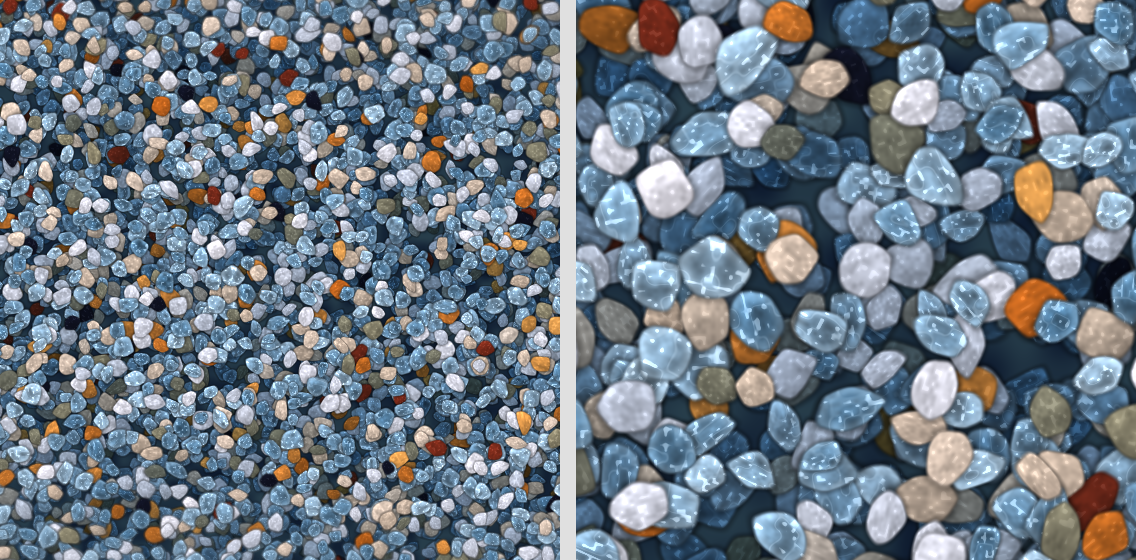
Left: the whole. Right: its middle third, enlarged.
Give the GLSL for this texture, as a three.js fragment shader.

```glsl
varying vec2 vUv;

vec3 hash3(vec3 p) {
  p = fract(p * vec3(0.1031, 0.1030, 0.0973));
  p += dot(p, p.yxz + 33.33);
  return fract((p.xxy + p.yxx) * p.zyx);
}

float noise(vec2 p) {
  vec2 i = floor(p), f = fract(p);
  f = f * f * (3.0 - 2.0 * f);
  float a = hash3(vec3(i, 7.0)).x;
  float b = hash3(vec3(i + vec2(1.0, 0.0), 7.0)).x;
  float c = hash3(vec3(i + vec2(0.0, 1.0), 7.0)).x;
  float d = hash3(vec3(i + 1.0, 7.0)).x;
  return mix(mix(a, b, f.x), mix(c, d, f.x), f.y);
}

mat2 rotation(float a) {
  return mat2(cos(a), -sin(a), sin(a), cos(a));
}

// Rounded irregular polygon: 1.0 on the outline, 0.0 at the centre
float pebble(vec2 q, vec3 seed) {
  float sum = 0.0;
  for (int k = 0; k < 7; k++) {
    vec3 h = hash3(seed + float(k) * 17.3);
    float a = (float(k) + 0.75 * h.x) * 0.8976;
    float side = max(dot(q, vec2(cos(a), sin(a))), 0.0) / mix(0.78, 1.12, h.y);
    float s2 = side * side;
    sum += s2 * s2 * s2 * s2;
  }
  return pow(sum + 1e-8, 0.125);
}

// Mineral colour; clear is 1.0 for glassy grains
vec3 mineral(float kind, float tone, out float clear) {
  clear = 0.0;
  if (kind > 0.990) return vec3(0.06, 0.07, 0.13);
  if (kind > 0.978) return vec3(0.46, 0.16, 0.10);
  if (kind > 0.942) return mix(vec3(0.72, 0.36, 0.10), vec3(0.88, 0.62, 0.32), tone);
  if (kind > 0.865) return mix(vec3(0.36, 0.38, 0.35), vec3(0.56, 0.53, 0.43), tone);
  if (kind > 0.725) return mix(vec3(0.73, 0.65, 0.58), vec3(0.88, 0.80, 0.74), tone);
  if (kind > 0.510) return mix(vec3(0.72, 0.75, 0.82), vec3(0.90, 0.89, 0.93), tone);
  clear = 1.0;
  return mix(vec3(0.27, 0.42, 0.54), vec3(0.56, 0.67, 0.76), tone);
}

void main() {
  // Focus falls off toward the upper and lower edges
  float defocus = smoothstep(0.22, 0.62, abs(vUv.y - 0.5 + 0.15 * (vUv.x - 0.5)));
  float blur = 0.0014 + 0.0038 * defocus;
  vec3 color = mix(vec3(0.05, 0.10, 0.18), vec3(0.16, 0.25, 0.30), noise(vUv * 45.0));

  // Piles of grains, from the shaded bottom to the lit top
  for (int layer = 0; layer < 7; layer++) {
    float level = float(layer);
    float height = level / 6.0;
    float cells = 29.0 - 3.0 * height;
    mat2 turn = rotation(0.35 + level * 0.83);
    vec2 p = turn * (vUv - 0.5) * cells + 60.0 + level * 13.7;
    vec2 light = turn * vec2(-0.45, 0.85);
    vec2 home = floor(p);

    for (int j = -1; j <= 1; j++) {
      for (int i = -1; i <= 1; i++) {
        vec2 id = home + vec2(float(i), float(j));
        vec3 seed = vec3(id, level * 19.0 + 3.0);
        vec3 place = hash3(seed);
        vec3 look = hash3(seed + 71.7);
        vec3 form = hash3(seed + 143.1);
        if (place.z > mix(0.85, 0.42, height)) continue;

        float radius = mix(0.30, 0.53, form.x * (0.6 + 0.4 * form.y));
        vec2 q = (p - id - 0.5 - (place.xy - 0.5) * 0.7) / radius;
        if (dot(q, q) > 4.0) continue;
        vec2 axis = rotation(form.z * 6.2832) * q;
        axis *= vec2(mix(0.78, 1.0, form.y), mix(1.22, 1.0, form.y));
        float d = pebble(axis, seed);

        // Contact shadow, then the grain body
        color *= 1.0 - 0.34 * smoothstep(1.3, 0.95, d);
        float soft = blur * cells / radius;
        float cover = smoothstep(1.0 + soft, 1.0 - soft, d);
        if (cover <= 0.0) continue;

        float clear;
        float kind = clamp(look.x + 0.16 * (noise(id * 0.2) - 0.5), 0.0, 1.0);
        if (look.x > 0.94) kind = look.x;
        vec3 grain = mineral(kind, look.y, clear);

        // Inner clouds, facet cracks, pale rim and glints
        float cloud = noise(axis * 2.1 + id * 5.3);
        float fine = noise(axis * 5.5 + id * 9.1);
        float detail = 1.0 - 0.6 * defocus;
        float crack = smoothstep(0.09, 0.0, abs(cloud - 0.5)) * detail;
        grain *= 1.0 + mix(0.26, 0.65, clear) * (cloud - 0.5) * detail;
        grain *= 1.0 + 0.22 * (fine - 0.5) * detail;
        grain *= 1.0 + 0.14 * dot(q, light);
        grain += clear * (0.12 * smoothstep(0.5, 0.88, d) + 0.08 * crack);
        grain += (0.06 + 0.20 * clear) * smoothstep(0.72, 0.88, fine) * detail;
        grain *= 1.0 - 0.28 * smoothstep(0.86, 1.02, d);

        // Deep grains sink into blue shade
        float lit = clamp(height * 1.25 + 0.30 * (look.z - 0.5), 0.0, 1.0);
        grain *= mix(vec3(0.30, 0.43, 0.53), vec3(1.0), lit);
        color = mix(color, grain, cover);
      }
    }
  }
  gl_FragColor = vec4(clamp(color, 0.0, 1.0), 1.0);
}
```
